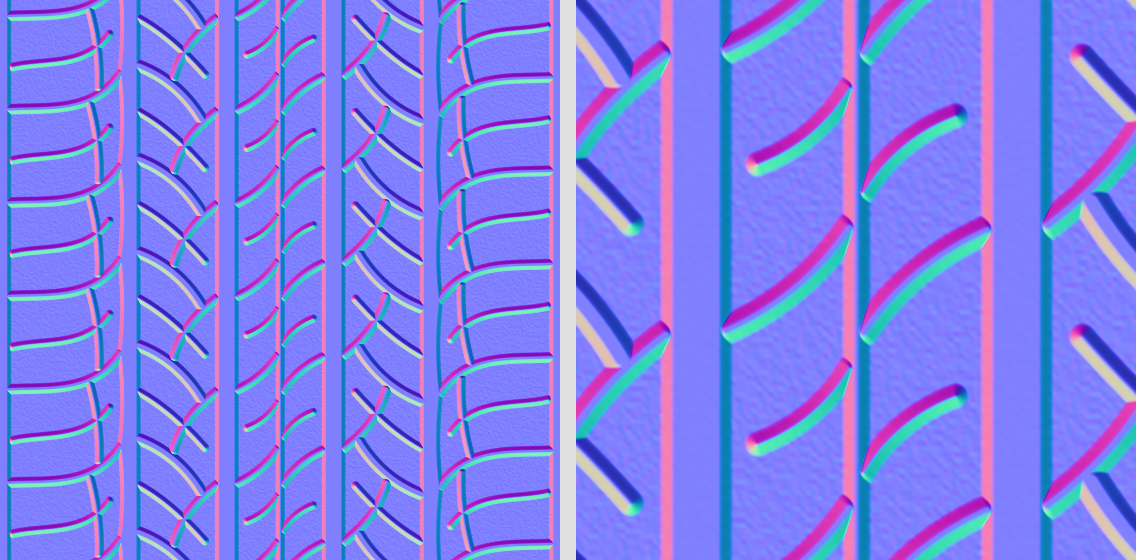
Left: the whole. Right: its middle third, enlarged.
Give the GLSL for this texture map, as a WebGL 1 fragment shader.

```glsl
precision highp float;
// Normal map of a tyre tread: five ribs, wide straight channels and curved sipes.
// A height field is cut by bands and bent strokes repeating down the canvas;
// the right half is the left half turned by 180 degrees. Slopes give the colour.

uniform vec2 u_resolution;

const float SPAN = 768.0;        // design units across the canvas
const float REPEATS = 6.0;       // tread blocks from top to bottom
const float PITCH = SPAN / REPEATS;
const float MIDDLE = 384.25;     // axis of the half turn
const float WALL = 6.0;          // width of every sloping wall
const float DEPTH = 10.0;        // depth of all cuts
const float GRAIN_SIZE = 2.5;
const float GRAIN_HEIGHT = 0.32;
const float SAMPLE_STEP = 0.8;   // half the slope sampling distance

float hash(vec2 cell) {
  vec2 q = fract(cell * vec2(0.1031, 0.1197));
  q += dot(q, q.yx + 33.33);
  return fract((q.x + q.y) * q.x * 17.0);
}

float noise(vec2 p) {
  vec2 cell = floor(p);
  vec2 f = fract(p);
  f = f * f * (3.0 - 2.0 * f);
  return mix(mix(hash(cell), hash(cell + vec2(1.0, 0.0)), f.x),
             mix(hash(cell + vec2(0.0, 1.0)), hash(cell + vec2(1.0, 1.0)), f.x), f.y);
}

// Wide channel between two rib edges: 0 on the ribs, 1 on the floor
float channel(float x, float left, float right) {
  float h = 0.5 * WALL;
  return smoothstep(left - h, left + h, x) * (1.0 - smoothstep(right - h, right + h, x));
}

// Bent stroke from a to b, repeated every PITCH; bend bows its start and end
float sipe(vec2 p, vec2 a, vec2 b, vec2 bend, float halfWidth) {
  float midY = 0.5 * (a.y + b.y);
  p.y = mod(p.y - midY + 0.5 * PITCH, PITCH) - 0.5 * PITCH + midY;
  vec2 chord = b - a;
  vec2 side = normalize(vec2(-chord.y, chord.x));
  float t = clamp(dot(p - a, chord) / dot(chord, chord), 0.0, 1.0);
  vec2 offset = p - a;
  // Slide t along the tangent towards the nearest point
  for (int i = 0; i < 4; i++) {
    float bow = mix(bend.x, bend.y, t);
    offset = p - a - chord * t - side * t * (1.0 - t) * bow;
    vec2 tangent = chord + side * ((1.0 - 2.0 * t) * bow + t * (1.0 - t) * (bend.y - bend.x));
    if (i < 3) t = clamp(t + dot(offset, tangent) / dot(tangent, tangent), 0.0, 1.0);
  }
  return 1.0 - smoothstep(halfWidth - WALL, halfWidth, length(offset));
}

float shoulderCuts(vec2 p) {
  float cut = sipe(p, vec2(12.0, 150.0), vec2(166.0, 100.0), vec2(43.0, 124.0), 7.5);
  cut = max(cut, sipe(p, vec2(17.0, 92.0), vec2(150.0, 47.0), vec2(14.0, 99.0), 6.2));
  return max(cut, sipe(p, vec2(122.0, 138.0), vec2(136.0, 249.0), vec2(-18.0), 6.5));
}

float innerCuts(vec2 p) {
  float cut = sipe(p, vec2(190.0, 90.0), vec2(277.0, 164.0), vec2(-41.0, -38.0), 8.8);
  cut = max(cut, sipe(p, vec2(238.0, 107.0), vec2(297.0, 25.0), vec2(-38.0, -32.0), 7.2));
  return max(cut, sipe(p, vec2(190.0, 25.0), vec2(281.0, 102.0), vec2(-24.0, -17.0), 6.2));
}

float centreCuts(vec2 p) {
  float cut = sipe(p, vec2(324.5, 151.0), vec2(381.0, 104.0), vec2(21.0), 7.0);
  return max(cut, sipe(p, vec2(339.0, 75.0), vec2(381.0, 40.0), vec2(19.0), 5.8));
}

float channels(vec2 p) {
  float t = fract((p.y - 100.0) / PITCH);
  float bulge = 16.0 * t * (1.0 - t);
  float cut = channel(p.x, -20.0, 12.5);
  cut = max(cut, channel(p.x, 163.5 + bulge, 190.0));
  cut = max(cut, channel(p.x, 297.5, 324.5));
  return max(cut, 1.0 - smoothstep(6.5 - WALL, 6.5, abs(p.x - MIDDLE)));
}

float height(vec2 p) {
  vec2 q = p.x > MIDDLE ? vec2(2.0 * MIDDLE, SPAN) - p : p;
  float cut = max(channels(q), shoulderCuts(q));
  cut = max(cut, max(innerCuts(q), centreCuts(q)));
  float grain = GRAIN_HEIGHT * noise(p / GRAIN_SIZE);
  return grain * (1.0 - 0.8 * cut) - DEPTH * cut;
}

void main() {
  vec2 uv = gl_FragCoord.xy / u_resolution;
  vec2 p = vec2(uv.x, 1.0 - uv.y) * SPAN;   // y runs downwards
  vec2 e = vec2(SAMPLE_STEP, 0.0);
  vec2 slope = vec2(height(p + e.xy) - height(p - e.xy),
                    height(p + e.yx) - height(p - e.yx)) / (2.0 * SAMPLE_STEP);
  vec3 normal = normalize(vec3(-slope.x, slope.y, 1.0));
  gl_FragColor = vec4(0.5 + 0.5 * normal, 1.0);
}
```
